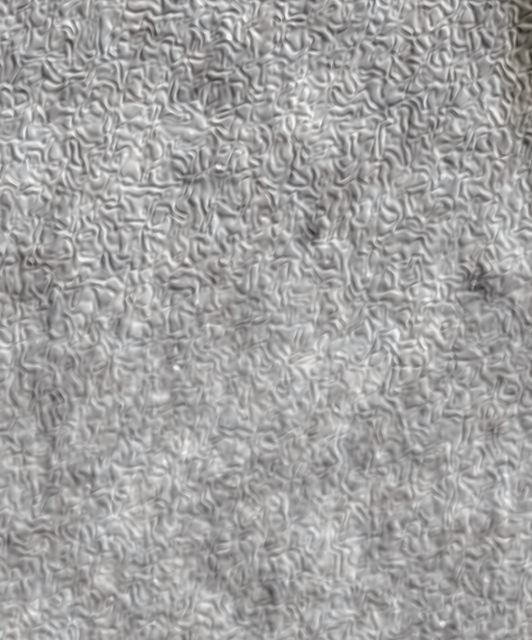
Reproduce this texture procedurally as a WebGL 1 fragment shader.

```glsl
precision highp float;
uniform vec2 u_resolution;

vec2 gradientAt(vec2 cell) {
  float h = fract(sin(dot(cell, vec2(127.1, 311.7))) * 43758.545);
  return vec2(cos(6.2832 * h), sin(6.2832 * h));
}

// Gradient noise, roughly -0.7 to 0.7
float noise(vec2 p) {
  vec2 i = floor(p), f = fract(p);
  vec2 u = f * f * f * (f * (f * 6.0 - 15.0) + 10.0);
  float a = dot(gradientAt(i), f);
  float b = dot(gradientAt(i + vec2(1, 0)), f - vec2(1, 0));
  float c = dot(gradientAt(i + vec2(0, 1)), f - vec2(0, 1));
  float d = dot(gradientAt(i + vec2(1, 1)), f - vec2(1, 1));
  return mix(mix(a, b, u.x), mix(c, d, u.x), u.y);
}

// Broad mottling, three octaves
float clouds(vec2 p) {
  float sum = 0.0, amp = 1.0;
  for (int i = 0; i < 3; i++) {
    sum += amp * noise(p);
    p = p * 2.1 + 17.3;
    amp *= 0.75;
  }
  return sum;
}

// Curled ridges along the zero lines of warped noise
float ridges(vec2 p) {
  vec2 warp = vec2(noise(p * 34.0 + 5.0), noise(p * 34.0 + 41.0));
  float n = noise(p * vec2(64.0, 55.0) + warp * 0.7);
  return exp(-16.0 * n * n);
}

// Soft stain with a ragged rim
float stain(vec2 p, vec2 center, vec2 size) {
  vec2 q = (p - center) / size;
  q += 0.9 * vec2(noise(p * 50.0), noise(p * 50.0 + 23.0));
  return exp(-dot(q, q));
}

void main() {
  vec2 p = gl_FragCoord.xy / u_resolution.y;
  float right = u_resolution.x / u_resolution.y;

  // Relief is crisp at the top and softer below
  float crisp = smoothstep(0.25, 0.95, p.y + 0.25 * noise(p * 4.0));
  vec2 light = vec2(0.0028, 0.0032);
  float relief = ridges(p + light) - ridges(p - light * 0.6);

  float tone = 0.642 + 0.14 * clouds(p * vec2(7.0, 6.0) + 3.0);
  tone += mix(0.12, 0.24, crisp) * relief;
  tone += 0.17 * noise(p * vec2(46.0, 38.0) + 9.0);
  tone += mix(0.13, 0.07, crisp) * noise(p * 88.0 + 31.0);

  // Small glints
  tone += 0.16 * smoothstep(0.36, 0.6, noise(p * 60.0 + 77.0));

  // Stains and the shaded upper right edge
  float dark = 0.34 * stain(p, vec2(0.488, 0.637), vec2(0.020, 0.013));
  dark += 0.22 * stain(p, vec2(0.745, 0.553), vec2(0.026, 0.024));
  dark += 0.12 * stain(p, vec2(0.285, 0.735), vec2(0.018, 0.020));
  dark += 0.12 * stain(p, vec2(0.235, 0.945), vec2(0.026, 0.012));
  float edge = smoothstep(right - 0.07, right, p.x + 0.03 * noise(p * 14.0));
  edge *= smoothstep(0.68, 0.95, p.y);
  tone = clamp(tone - dark - 0.26 * edge, 0.12, 0.95);

  // Near neutral grey, faintly warm in the shadows
  vec3 warm = vec3(0.008, -0.003, -0.002) * (1.0 - smoothstep(0.45, 0.75, tone));
  vec3 tint = vec3(0.012, 0.0, -0.012) * noise(p * 16.0 + 60.0);
  vec3 olive = vec3(0.01, 0.0, -0.04) * edge;
  gl_FragColor = vec4(tone + warm + tint + olive, 1.0);
}
```
